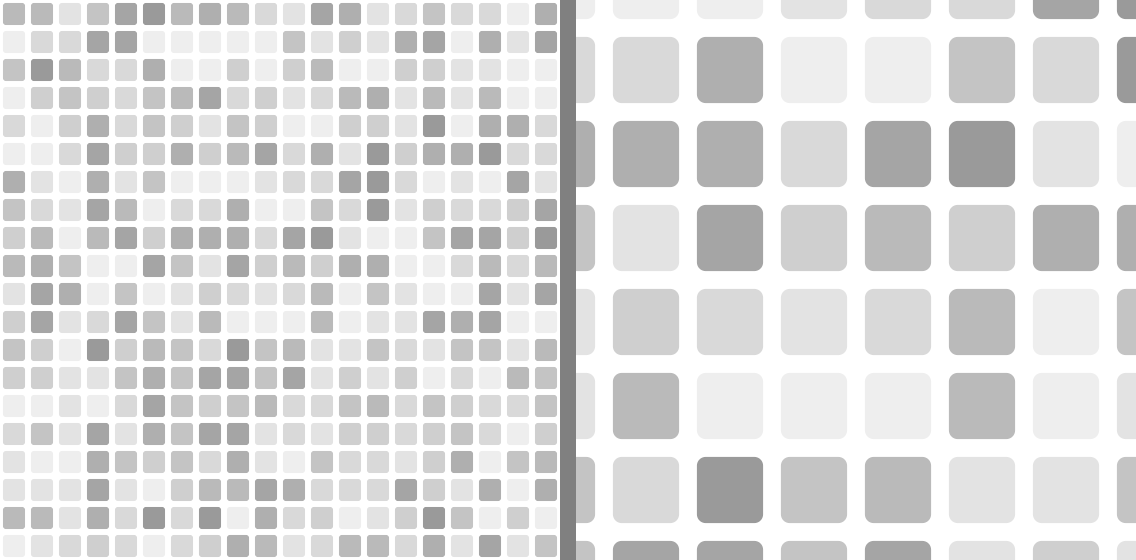
Left: the whole. Right: its middle third, enlarged.
Reproduce this pattern procedurally as a Shadertoy shader.

```glsl
// Grid of rounded square tiles in random stepped greys on white.

const float TILES = 20.0;        // tiles across and down
const float HALF_SIDE = 0.394;   // in cell units
const float CORNER = 0.105;      // corner radius in cell units
const float LEVELS = 9.0;        // number of grey steps
const float LIGHTEST = 0.933;
const float DARKEST = 0.605;

// Integer hash of a cell index, 0 to 1
float hash(ivec2 cell) {
    uvec2 q = uvec2(cell) * uvec2(1597334673u, 3812015801u);
    uint n = (q.x ^ q.y) * 1597334673u;
    n = (n ^ (n >> 15)) * 2246822519u;
    n ^= n >> 13;
    return float(n >> 8) / 16777216.0;
}

// Signed distance to a rounded square
float roundedSquare(vec2 p, float halfSide, float radius) {
    vec2 d = abs(p) - halfSide + radius;
    return length(max(d, 0.0)) + min(max(d.x, d.y), 0.0) - radius;
}

// Mostly light greys; odd columns lean darker
float tileGrey(ivec2 cell) {
    float skew = (cell.x & 1) == 1 ? 0.75 : 0.48;
    float depth = 1.0 - pow(1.0 - hash(cell), skew);
    float level = min(floor(depth * LEVELS), LEVELS - 1.0);
    return mix(LIGHTEST, DARKEST, level / (LEVELS - 1.0));
}

void mainImage(out vec4 fragColor, in vec2 fragCoord) {
    vec2 grid = fragCoord / iResolution.y * TILES;
    float pixel = TILES / iResolution.y;

    // Tile coverage, smoothed over one pixel
    float dist = roundedSquare(fract(grid) - 0.5, HALF_SIDE, CORNER);
    float cover = clamp(0.5 - dist / pixel, 0.0, 1.0);

    float grey = mix(1.0, tileGrey(ivec2(floor(grid))), cover);
    fragColor = vec4(vec3(grey), 1.0);
}
```
